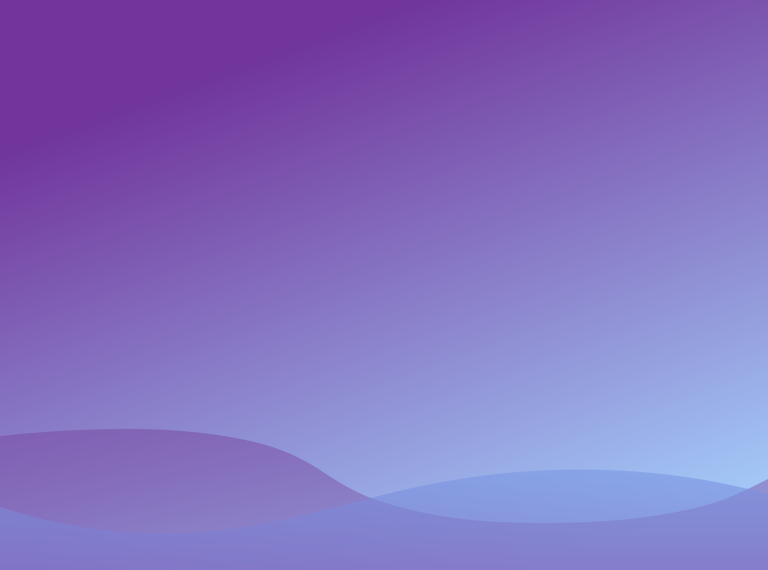
Write a Shadertoy shader that draws this background.

```glsl
const vec3 DEEP_PURPLE = vec3(0.443, 0.208, 0.608);
const vec3 PALE_BLUE = vec3(0.638, 0.785, 0.970);
const vec3 PLUM = vec3(0.470, 0.270, 0.620);
const vec3 WAVE_BLUE = vec3(0.477, 0.600, 0.895);
const vec3 WAVE_VIOLET = vec3(0.493, 0.436, 0.774);

// Cubic Hermite segment; each knot holds position, height and slope
float segment(float x, vec3 a, vec3 b) {
    float width = b.x - a.x;
    float s = clamp((x - a.x) / width, 0.0, 1.0);
    float r = 1.0 - s;
    return mix(a.y, b.y, s * s * (3.0 - 2.0 * s))
         + width * s * r * (a.z * r - b.z * s);
}

// Smooth curve through five knots
float spline(float x, vec3 knots[5]) {
    float height = segment(x, knots[0], knots[1]);
    for (int i = 1; i < 4; i++) {
        if (x > knots[i].x) height = segment(x, knots[i], knots[i + 1]);
    }
    return height;
}

// Steep crest on the left, wide trough on the right
float plumWave(float x) {
    vec3 crossing = vec3(0.4831, 0.1263, -0.485);
    if (x < crossing.x) {
        return spline(x, vec3[5](
            vec3(0.0, 0.235, 0.148), vec3(0.169, 0.2474, 0.0),
            vec3(0.3255, 0.2263, -0.296), vec3(0.4167, 0.1754, -0.889),
            crossing));
    }
    return spline(x, vec3[5](
        crossing, vec3(0.5924, 0.0912, -0.179), vec3(0.7031, 0.0825, 0.0),
        vec3(0.9245, 0.1158, 0.377), vec3(1.0, 0.1596, 0.674)));
}

// Shallow trough on the left, broad crest on the right
float blueWave(float x) {
    return spline(x, vec3[5](
        vec3(0.0, 0.1105, -0.4445), vec3(0.2148, 0.064, 0.0),
        vec3(0.4831, 0.1263, 0.364), vec3(0.7552, 0.1763, 0.0),
        vec3(1.0, 0.1333, -0.364)));
}

// Diagonal gradient from the upper left to the lower right
vec3 sky(vec2 uv, float aspect) {
    float angle = radians(20.0);
    vec2 direction = vec2(sin(angle) * aspect, cos(angle));
    float t = dot(vec2(uv.x, 1.0 - uv.y), direction) / (direction.x + direction.y);
    return mix(DEEP_PURPLE, PALE_BLUE, clamp((t - 0.18) / 0.72, 0.0, 1.0));
}

// Antialiased coverage below a curve
float below(float y, float height, float pixel) {
    return smoothstep(-0.75 * pixel, 0.75 * pixel, height - y);
}

void mainImage(out vec4 fragColor, in vec2 fragCoord) {
    vec2 uv = fragCoord / iResolution.xy;
    float pixel = 1.0 / iResolution.y;
    vec3 color = sky(uv, iResolution.x / iResolution.y);

    // Translucent plum wave, denser towards its crest
    float plumAlpha = mix(0.34, 0.50, clamp(uv.y / 0.245, 0.0, 1.0));
    color = mix(color, PLUM, plumAlpha * below(uv.y, plumWave(uv.x), pixel));

    // Translucent blue wave, turning violet at the base
    float rise = clamp(uv.y / 0.176, 0.0, 1.0);
    vec3 waveColor = mix(WAVE_VIOLET, WAVE_BLUE, rise);
    float blueAlpha = mix(0.70, 0.60, rise);
    color = mix(color, waveColor, blueAlpha * below(uv.y, blueWave(uv.x), pixel));

    fragColor = vec4(color, 1.0);
}
```
